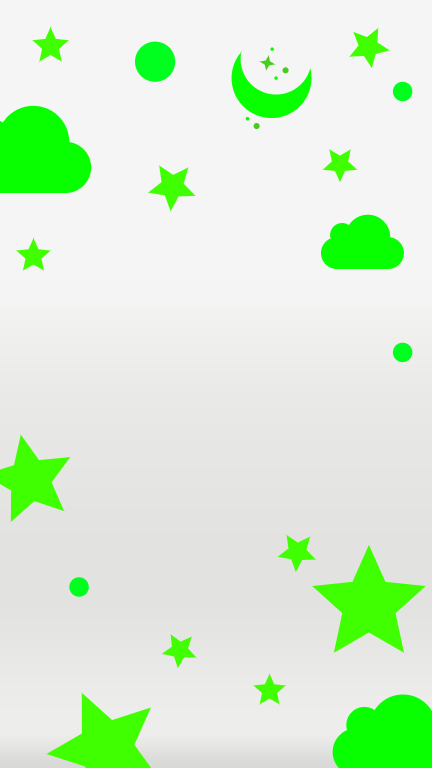
Write a Shadertoy shader that draws this background.

```glsl
const vec3 STAR_GREEN = vec3(0.25, 1.0, 0.0);
const vec3 CLOUD_GREEN = vec3(0.03, 1.0, 0.0);
const vec3 DISC_GREEN = vec3(0.0, 1.0, 0.12);
const vec3 DUST_GREEN = vec3(0.28, 0.8, 0.12);

// Centre x, y, radius, clockwise turn in degrees
const vec4 STARS[11] = vec4[](
    vec4(11.7, 167.1, 4.4, 0), vec4(85.3, 166.9, 4.95, 27),
    vec4(39.9, 134.6, 5.75, 40), vec4(78.7, 139.8, 4.2, 36),
    vec4(7.75, 118.5, 4.15, 0), vec4(6.95, 66.7, 10.7, -11.5),
    vec4(68.8, 50, 4.65, 40), vec4(85.4, 37.85, 13.8, 0),
    vec4(41.6, 27.3, 4.2, 42), vec4(62.4, 17.9, 3.9, 0),
    vec4(24.6, 4.7, 13.9, -24));

// Centre x, y, radius
const vec3 DISCS[4] = vec3[](
    vec3(35.9, 163.5, 4.65), vec3(93.2, 156.6, 2.25),
    vec3(93.2, 96.2, 2.25), vec3(18.3, 41.9, 2.25));
const vec3 DUST[5] = vec3[](
    vec3(63, 166.4, 0.4), vec3(66.1, 161.5, 0.7), vec3(63.9, 159.7, 0.4),
    vec3(57.3, 150.3, 0.42), vec3(59.4, 148.6, 0.7));

// Base centre x, y, half width
const vec3 CLOUDS[3] = vec3[](
    vec3(5.7, 133.1, 15.4), vec3(83.9, 115.5, 9.6), vec3(91.4, -1.85, 14.4));

float circle(vec2 p, vec3 c) {
    return length(p - c.xy) - c.z;
}

float star(vec2 p, vec4 s, float points, float innerRatio) {
    vec2 q = p - s.xy;
    float sector = 6.28319 / points;
    float a = atan(q.x, q.y) - radians(s.w);
    a = abs(mod(a + 0.5 * sector, sector) - 0.5 * sector);
    vec2 tip = vec2(s.z, 0.0);
    vec2 valley = s.z * innerRatio * vec2(cos(0.5 * sector), sin(0.5 * sector));
    vec2 edge = valley - tip;
    return dot(length(q) * vec2(cos(a), sin(a)) - tip, normalize(vec2(edge.y, -edge.x)));
}

float cloud(vec2 p, vec3 c) {
    vec2 q = (p - c.xy) / c.z;
    float base = length(vec2(max(abs(q.x) - 0.615, 0.0), q.y - 0.385)) - 0.385;
    float puffs = min(circle(q, vec3(0.13, 0.77, 0.54)), circle(q, vec3(-0.49, 0.82, 0.29)));
    return c.z * min(base, puffs);
}

float moon(vec2 p) {
    return max(circle(p, vec3(62.85, 159.7, 9.25)), -circle(p, vec3(63.9, 164.1, 8.2)));
}

vec3 paint(vec3 under, vec3 ink, float dist, float pixel) {
    return mix(under, ink, clamp(0.5 - dist / pixel, 0.0, 1.0));
}

// Pale sky, dimming to a grey band and shaded along the floor
vec3 backdrop(float h) {
    float light = mix(0.885, 0.91, smoothstep(0.25, 0.5, h));
    light = mix(light, 0.961, smoothstep(0.44, 0.66, h));
    light = mix(light, 0.93, 1.0 - smoothstep(0.05, 0.24, h));
    light -= 0.08 * (1.0 - smoothstep(0.0, 0.05, h));
    return vec3(light, light, light - 0.008 * (1.0 - smoothstep(0.45, 0.66, h)));
}

void mainImage(out vec4 fragColor, in vec2 fragCoord) {
    // One unit is a hundredth of the canvas width
    float pixel = 100.0 / iResolution.x;
    vec2 p = fragCoord * pixel;
    vec3 col = backdrop(fragCoord.y / iResolution.y);

    // Clouds and discs
    for (int i = 0; i < 3; i++) col = paint(col, CLOUD_GREEN, cloud(p, CLOUDS[i]), pixel);
    for (int i = 0; i < 4; i++) col = paint(col, DISC_GREEN, circle(p, DISCS[i]), pixel);

    // Five-pointed stars
    for (int i = 0; i < 11; i++) col = paint(col, STAR_GREEN, star(p, STARS[i], 5.0, 0.47), pixel);

    // Crescent with its sparkle and dust
    col = paint(col, CLOUD_GREEN, moon(p), pixel);
    col = paint(col, DUST_GREEN, star(p, vec4(61.9, 163.2, 1.8, 10), 4.0, 0.4), pixel);
    for (int i = 0; i < 5; i++) {
        vec3 ink = DUST[i].z > 0.5 ? DUST_GREEN : CLOUD_GREEN;
        col = paint(col, ink, circle(p, DUST[i]), pixel);
    }

    fragColor = vec4(col, 1.0);
}
```
